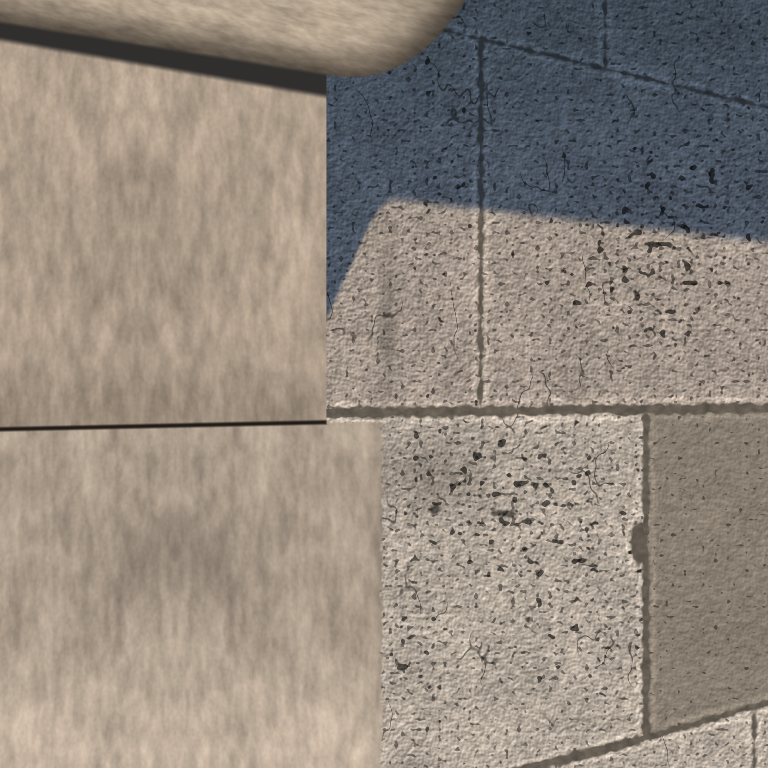
Reproduce this texture procedurally as a Shadertoy shader.

```glsl
vec2 hashGradient(vec2 cell) {
  vec3 h = fract(cell.xyx * vec3(.1031, .1030, .0973));
  h += dot(h, h.yzx + 33.33);
  float angle = 6.2832 * fract((h.x + h.y) * h.z);
  return vec2(cos(angle), sin(angle));
}

float noise(vec2 p) {
  vec2 i = floor(p), f = fract(p), e = vec2(0, 1);
  vec2 u = f * f * f * (f * (f * 6. - 15.) + 10.);
  float a = dot(hashGradient(i), f);
  float b = dot(hashGradient(i + e.yx), f - e.yx);
  float c = dot(hashGradient(i + e.xy), f - e.xy);
  float d = dot(hashGradient(i + e.yy), f - e.yy);
  return mix(mix(a, b, u.x), mix(c, d, u.x), u.y);
}

float fbm(vec2 p) {
  float sum = 0., gain = .6;
  for (int i = 0; i < 4; i++) {
    sum += gain * noise(p);
    p = mat2(1.6, .3, -.3, 1.9) * p + 7.3;
    gain *= .6;
  }
  return sum;
}

float segment(vec2 p, vec2 a, vec2 b) {
  vec2 ab = b - a;
  return length(p - a - ab * clamp(dot(p - a, ab) / dot(ab, ab), 0., 1.));
}

// Coverage of the side where d is negative
float inside(float d, float blur) {
  return 1. - smoothstep(-blur, blur, d);
}

float blob(vec2 p, vec2 center, vec2 size) {
  vec2 q = (p - center) / size;
  return exp(-dot(q, q));
}

float smoothMin(float a, float b, float k) {
  float h = max(k - abs(a - b), 0.) / k;
  return min(a, b) - .25 * h * h * k;
}

// Distance to the nearest mortar joint, less its half width
float mortarDistance(vec2 p) {
  float d = segment(p, vec2(.4, .462), vec2(1.02, .469)) - .0065;
  d = min(d, segment(p, vec2(.626, .47), vec2(.626, .95)) - .0028);
  d = min(d, segment(p, vec2(.56, .965), vec2(1.02, .855)) - .0018);
  d = min(d, segment(p, vec2(.788, .91), vec2(.788, 1.02)) - .0018);
  d = min(d, segment(p, vec2(.841, .46), vec2(.841, .045)) - .0045);
  d = min(d, segment(p, vec2(.66, -.008), vec2(.83, .036)) - .006);
  d = min(d, segment(p, vec2(.83, .036), vec2(1.02, .091)) - .004);
  d = min(d, length((p - vec2(.833, .295)) * vec2(1, .4)) - .011);
  return min(d, segment(p, vec2(.982, .07), vec2(.982, -.02)) - .002);
}

float pitDensity(vec2 p) {
  float d = .95 * blob(p, vec2(.85, .66), vec2(.13, .12));
  d += .8 * blob(p, vec2(.66, .37), vec2(.13, .11));
  d += .6 * blob(p, vec2(.53, .16), vec2(.05, .14));
  d += .55 * blob(p, vec2(.56, .78), vec2(.06, .16));
  d += .45 * blob(p, vec2(.9, .8), vec2(.14, .06));
  return min(d + .55 * blob(p, vec2(.74, .22), vec2(.12, .14)), 1.);
}

float stoneHeight(vec2 p) {
  return noise(p * vec2(150, 175)) + .8 * noise(p * 270. + 9.);
}

vec3 roughWall(vec2 p, float px) {
  // Block tints
  vec3 color = mix(vec3(.695, .65, .6), vec3(.635, .585, .54), inside(.465 - p.y, px));
  float slanted = .036 + .29 * (p.x - .83);
  float dark = inside(max(max(.841 - p.x, p.y - .465), slanted - p.y), px);
  color = mix(color, vec3(.525, .485, .435), dark);

  // Grain relief, mottling and stains
  float relief = stoneHeight(p) - stoneHeight(p + vec2(-.0014, .002));
  float mottle = .22 * noise(p * vec2(85, 105) + 5.) + .18 * fbm(p * 14.);
  color *= 1. + mix(.25, .14, dark) * relief + mix(1., .6, dark) * mottle;
  color *= 1. - .22 * blob(p, vec2(.56, .385), vec2(.07, .045));
  color *= 1. - .18 * blob(p, vec2(.505, .57), vec2(.012, .11));

  // Pits, specks, broken cracks and holes
  float density = pitDensity(p);
  float pits = noise(p * vec2(62, 80) + 3.) + .45 * noise(p * 130.);
  float level = mix(.58, .2, density) + .3 * dark;
  color *= 1. - .58 * smoothstep(level, level + .14, pits);
  float specks = noise(p * vec2(125, 150) + 31.) + .12 * density - .06 * dark;
  color *= 1. - .4 * smoothstep(.3, .46, specks);
  float crack = inside(abs(fbm(p * vec2(17, 8) + 21.)) - .014, .012);
  color *= 1. - .42 * crack * smoothstep(.14, .3, noise(p * 11. + 14.)) * (1. - dark);
  vec2 rough = p + .005 * vec2(noise(p * 70.), noise(p * 70. + 8.));
  float hole = segment(rough, vec2(.645, .331), vec2(.668, .331)) - .004;
  hole = min(hole, length(rough - vec2(.565, .337)) - .007);
  color *= 1. - .5 * inside(hole, .003);

  // Mortar with chipped, lit rims
  float joint = mortarDistance(p) + .003 * noise(p * 42.) + .004 * noise(p * 105.);
  color *= 1. + .15 * exp(-pow((joint - .005) / .0035, 2.));
  vec3 mortar = vec3(.385, .355, .315) * (1. + .35 * fbm(p * 70.));
  return mix(color, mortar, inside(joint, .0012 + .5 * px));
}

// Vertical streaks mirrored about an axis
vec3 smoothPanel(vec2 p, float axis, vec3 tint) {
  vec2 q = vec2(abs(p.x - axis), p.y);
  float streaks = fbm(q * vec2(22, 8) + axis * 40.) + fbm(q * vec2(75, 24));
  return tint * (1. + .22 * streaks + .04 * noise(p * 190.));
}

void mainImage(out vec4 fragColor, in vec2 fragCoord) {
  vec2 p = fragCoord / iResolution.xy;
  float px = 1. / iResolution.y;

  // Wall and its cast shadow
  vec3 color = roughWall(p, px);
  float edge = smoothMin(.596 + 2.2 * (p.x - .43), .735 - .114 * (p.x - .56), .05);
  vec3 shade = mix(vec3(.46, .56, .7), vec3(.39, .49, .61), smoothstep(.75, 1., p.y));
  color *= mix(vec3(1), shade, inside(edge - p.y, .009));

  // Lower panel
  vec3 lower = smoothPanel(p, .228, vec3(.67, .61, .545));
  lower *= 1. + .12 * inside(p.y - .12, .13) - .16 * blob(p, vec2(.23, .28), vec2(.13, .07));
  lower *= 1. - .1 * inside(.487 - p.x, .012);
  float side = p.x - .497 + .006 * noise(p * 60.);
  color = mix(color, lower, inside(max(side, p.y - .45), .001 + px));

  // Upper panel, its recess and the seam below
  vec3 upper = smoothPanel(p, .178, vec3(.69, .622, .55));
  upper *= 1. - .13 * inside(p.y - .515, .065) - .09 * blob(p, vec2(.18, .67), vec2(.11, .12));
  float seamY = .441 + .0215 * p.x, panelTop = .948 - .174 * p.x;
  upper = mix(upper, vec3(.19, .185, .18), inside(panelTop - p.y, .005));
  color = mix(color, upper, inside(max(p.x - .425, seamY - p.y), px));
  float seam = max(abs(p.y - seamY) - .0026, p.x - .425);
  color = mix(color, vec3(.13, .11, .09), inside(seam, .0008 + px));

  // Rounded molding
  float bend = max(p.x - .42, 0.);
  float slope = 21. * pow(bend, 1.5) - .16;
  float rise = p.y - .971 + .16 * p.x - 8.4 * pow(bend, 2.5);
  rise /= sqrt(1. + slope * slope);
  vec2 along = vec2(p.x + .5 * p.y, p.y + .16 * p.x);
  float veins = .22 * fbm(along * vec2(20, 55)) + .16 * fbm(along * vec2(70, 120));
  vec3 molding = mix(vec3(.33, .295, .255), vec3(.71, .645, .565), smoothstep(-.008, .052, rise));
  molding *= (1. + veins) * (1. - .15 * smoothstep(.45, .6, p.x));
  color = mix(color, molding, inside(-rise, .002 + px));

  fragColor = vec4(clamp(color, 0., 1.), 1);
}
```
